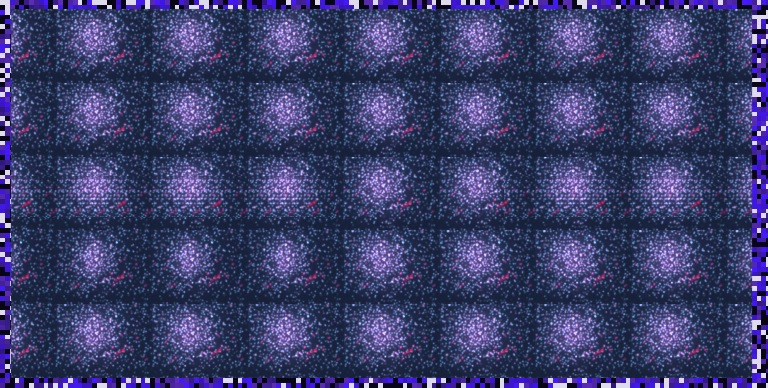
Give the GLSL for this pattern, as a Shadertoy shader.

```glsl
// Repeating tiles of a violet star cluster with red sparks, framed by blocky coloured noise.

const vec2 PERIOD = vec2(0.2468, 0.1902);      // tile size, in canvas heights
const vec2 ORIGIN = vec2(0.146, 0.0233);       // corner of the first tile, from the top left
const vec2 CORE = vec2(0.39, 0.38);            // cluster centre inside a tile
const vec2 FINE_GRID = vec2(40.0, 30.0);       // fine star cells per tile
const vec2 COARSE_GRID = vec2(20.0, 15.0);     // large star cells per tile
const float ECHO_CELLS = 5.0;                  // cells per motif where rows echo

vec3 hash3(vec2 cell) {
    vec3 q = fract(cell.xyx * vec3(0.1031, 0.1030, 0.0973));
    q += dot(q, q.yxz + 33.33);
    return fract((q.xxy + q.yzz) * q.zyx);
}

float layeredSines(vec2 p) {
    return 0.5 * sin(p.x + 1.7 * sin(p.y)) + 0.3 * sin(2.3 * p.y - 1.1 * p.x)
         + 0.2 * sin(4.1 * p.x + 3.7 * p.y);
}

// Cellular stars that wrap after "wrap" cells: x is brightness, y is a weighted tint.
vec2 starField(vec2 p, vec2 wrap, float density, float sharpness, float seed) {
    vec2 home = floor(p), sum = vec2(0.0);
    for (int j = -1; j <= 1; j++) {
        for (int i = -1; i <= 1; i++) {
            vec2 cell = home + vec2(i, j);
            vec3 rnd = hash3(mod(cell, wrap) + seed);
            vec3 look = hash3(mod(cell, wrap) + seed + 71.0);
            vec2 away = p - cell - rnd.xy;
            float lit = smoothstep(0.0, 0.2, density - rnd.z) * (0.3 + 0.7 * look.x);
            float glow = lit * exp(-sharpness * dot(away, away));
            sum += glow * vec2(1.0, look.y);
        }
    }
    return sum;
}

// Slightly inclined chain of red sparks to the lower right of the core.
float redSparks(vec2 offset) {
    float glow = 0.0;
    for (int i = 0; i < 3; i++) {
        float k = float(i);
        vec2 away = offset - vec2(0.060 + 0.008 * k, 0.056 - 0.005 * k);
        glow += (0.5 + 0.25 * k) * exp(-dot(away, away) / 0.000016);
    }
    return glow;
}

vec3 frameNoise(vec2 p) {
    vec3 rnd = hash3(floor(p * 80.0) + 19.0);
    vec3 blue = mix(vec3(0.22, 0.08, 0.75), vec3(0.28, 0.10, 1.0), rnd.y);
    vec3 violet = mix(vec3(0.18, 0.09, 0.48), vec3(0.36, 0.18, 0.72), rnd.y);
    vec3 col = mix(vec3(0.03, 0.02, 0.08), blue, step(0.26, rnd.x));
    col = mix(col, violet, step(0.56, rnd.x));
    return mix(col, vec3(0.87, 0.86, 0.92), step(0.82, rnd.x));
}

vec3 clusterTile(vec2 p) {
    vec2 q = (p - ORIGIN) / PERIOD;
    q.x += 0.012 * layeredSines(p * vec2(3.0, 9.0));
    vec2 id = floor(q), f = fract(q);
    vec2 offset = (f - CORE) * PERIOD;

    // Hidden relief: a banded middle row and narrower clusters below it
    float middle = 1.0 - step(0.5, abs(id.y - 2.0));
    float sides = 1.0 - step(0.86, p.x) * step(p.x, 1.30);
    float echo = middle * sides * step(0.26, f.y) * step(f.y, 0.82);
    float narrow = (1.0 - step(0.5, abs(id.y - 3.0))) * step(id.x, 2.5);
    vec2 shape = offset * vec2(1.0 + 0.4 * narrow, 1.0 + 0.15 * narrow);
    float rough = 1.0 + 0.3 * layeredSines(offset * 80.0 + id * 0.4);
    float r2 = dot(shape, shape) * rough;
    float core = exp(-r2 / 0.0024);
    float halo = exp(-r2 / 0.0075);

    // Dark smoky seams between the tiles
    float smoke = 0.05 * layeredSines(vec2(p.x * 25.0, id.y * 2.0));
    float seam = smoothstep(0.20, 0.0, abs(f.y - 0.92 + smoke));
    float right = smoothstep(0.70, 0.90, f.x) * smoothstep(1.0, 0.97, f.x);
    float shade = 1.0 - 0.42 * max(seam, 0.7 * right);

    vec3 col = vec3(0.095, 0.135, 0.240) * (0.8 + 0.2 * shade);
    col += vec3(0.05, 0.05, 0.08) * halo + vec3(0.17, 0.10, 0.19) * core;

    // Fine stars: blue outside, violet and pink inside
    vec2 wrap = vec2(mix(FINE_GRID.x, ECHO_CELLS, echo), FINE_GRID.y);
    float density = shade * (0.50 + 0.40 * halo + 0.15 * core + 0.08 * echo);
    vec2 fine = starField(q * FINE_GRID, wrap, density, 6.0, 3.0);
    vec3 tint = mix(vec3(0.33, 0.44, 0.60), vec3(0.62, 0.46, 0.68), core);
    tint += vec3(0.30, -0.10, 0.06) * (fine.y / max(fine.x, 0.001) - 0.5);
    col += tint * fine.x * (0.75 + 0.30 * halo);

    // Larger pale stars, then scattered pink ones in the lower half
    vec2 coarse = q * COARSE_GRID;
    vec2 coarseWrap = vec2(mix(COARSE_GRID.x, ECHO_CELLS, echo), COARSE_GRID.y);
    vec2 pale = starField(coarse, coarseWrap, 0.14 + 0.34 * halo, 14.0, 41.0);
    col += vec3(0.56, 0.42, 0.58) * pale.x * shade;
    float band = smoothstep(0.25, 0.45, f.y) * smoothstep(0.85, 0.70, f.y);
    vec2 pink = starField(coarse, coarseWrap, 0.06 + 0.17 * band, 14.0, 97.0);
    col += vec3(0.85, 0.06, 0.36) * pink.x * (0.25 + 0.75 * band);
    col = mix(col, vec3(0.93, 0.12, 0.38), min(redSparks(offset), 0.9));

    // Soft highlight limit keeps the cores violet
    return min(col, vec3(0.90, 0.80, 0.97));
}

void mainImage(out vec4 fragColor, in vec2 fragCoord) {
    vec2 p = fragCoord / iResolution.y;
    p.y = 1.0 - p.y;
    float width = iResolution.x / iResolution.y;
    float soft = 0.7 / iResolution.y;

    // Signed distance to the inner panel, with uneven frame widths
    vec2 low = vec2(0.028, 0.0233), high = vec2(width - 0.041, 0.974);
    vec2 edge = max(low - p, p - high);
    float frame = smoothstep(-soft, soft, max(edge.x, edge.y));
    vec3 col = mix(clusterTile(p), frameNoise(p), frame);
    fragColor = vec4(clamp(col, 0.0, 1.0), 1.0);
}
```
